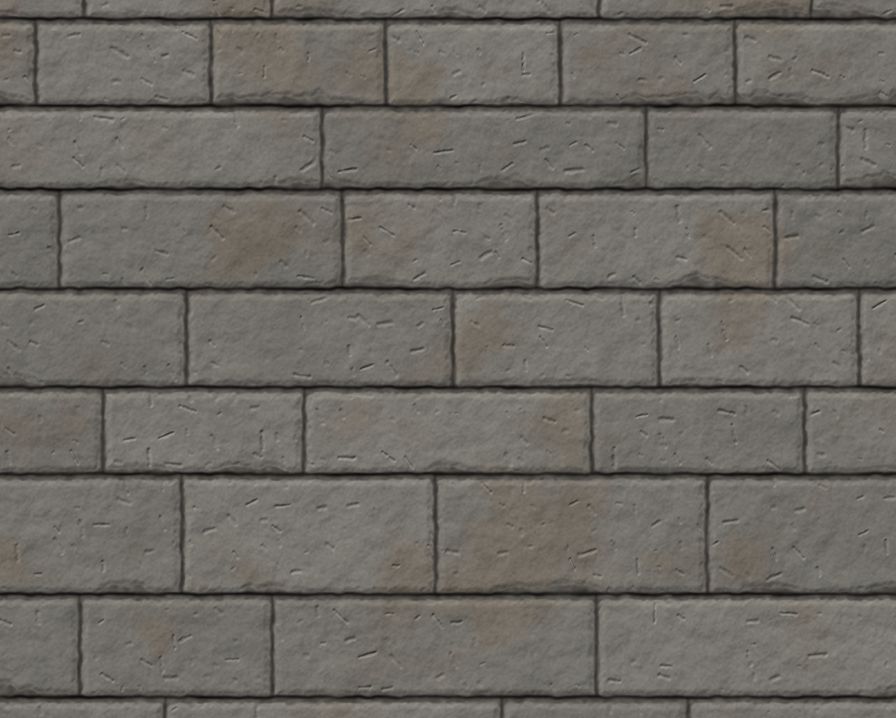
A Shadertoy shader for this texture:

```glsl
// Weathered grey ashlar wall: eight full or cut bed joints, uneven courses of long blocks.
// Each block is a rounded box; bevels, undulation and scratches form a height field
// lit from the upper left. Lengths are percent of the canvas width, y runs downward.

#define STONE vec3(0.455, 0.445, 0.422)
#define STAIN vec3(0.44, 0.395, 0.34)
#define MORTAR vec3(0.335, 0.32, 0.30)
#define HALF_JOINT 0.28
#define BED_DEPTH 0.62
#define BEVEL 0.12
#define ROUGHNESS 0.2
#define SCRATCH_CELL 2.5
#define SCRATCH_DEPTH 0.12
#define EROSION 3.2
#define RELIEF 1.0

// Bed joint heights; per course: first head joint, pitch, shift of odd joints, bend
const float BEDS[8] = float[8](2.1, 11.8, 21.1, 32.2, 43.2, 52.9, 66.3, 77.8);
const vec4 COURSES[9] = vec4[9](
    vec4(9.4, 27.3, -7.1, 0.7), vec4(4.0, 19.5, 0.0, 0.0), vec4(35.9, 28.8, 7.4, 0.0),
    vec4(6.6, 29.2, 3.7, -1.27), vec4(20.8, 30.1, 1.5, -1.86), vec4(11.5, 26.6, -4.5, 0.33),
    vec4(20.3, 29.3, -1.0, 0.0), vec4(8.9, 22.3, -4.1, 3.26), vec4(18.4, 29.2, 8.4, 0.0));

struct Block { float inside; float bedGap; float headGap; float id; };

float hash(vec2 p) {
    vec3 q = fract(vec3(p.xyx) * 0.1031);
    q += dot(q, q.yzx + 33.33);
    return fract((q.x + q.y) * q.z);
}

float noise(vec2 p) {
    vec2 i = floor(p), f = fract(p);
    f = f * f * (3.0 - 2.0 * f);
    return mix(mix(hash(i), hash(i + vec2(1, 0)), f.x),
               mix(hash(i + vec2(0, 1)), hash(i + vec2(1, 1)), f.x), f.y);
}

float fbm(vec2 p) {
    float sum = 0.0, amp = 0.5;
    for (int i = 0; i < 4; i++) {
        sum += amp * noise(p);
        p = mat2(1.6, 1.2, -1.2, 1.6) * p + 17.3;
        amp *= 0.5;
    }
    return sum;
}

// Finds the block around p and the signed distance to its worn outline
Block blockAt(vec2 p) {
    p += 0.22 * (vec2(noise(p * 0.9), noise(p * 0.9 + 40.0)) - 0.5);
    vec2 lo = vec2(-9.0), hi = vec2(110.0, 90.0);
    int row = 0;
    for (int i = 0; i < 8; i++) {
        if (p.y > BEDS[i]) { lo.y = BEDS[i]; row = i + 1; }
        else hi.y = min(hi.y, BEDS[i]);
    }
    vec4 course = COURSES[row];
    for (int i = 0; i < 6; i++) {
        float n = float(i);
        float x = course.x + course.y * n + course.z * mod(n, 2.0) + course.w * n * n;
        if (p.x > x) lo.x = max(lo.x, x);
        else hi.x = min(hi.x, x);
    }
    float bedGap = min(p.y - lo.y, hi.y - p.y);
    float headGap = min(p.x - lo.x, hi.x - p.x);
    float id = hash(vec2(floor(lo.x * 3.0) + 50.0, float(row) * 13.0));

    // Lower edges crumble in places
    float crumble = max(noise(vec2(p.x * 0.14, float(row) * 9.0 + 3.0)) - 0.62, 0.0);
    lo += vec2(HALF_JOINT, BED_DEPTH);
    hi -= vec2(HALF_JOINT, 0.1 + EROSION * crumble * (0.5 + noise(p * vec2(0.9, 0.3))));

    vec2 g = abs(p - 0.5 * (lo + hi)) - 0.5 * (hi - lo) + 0.5;
    float inside = 0.5 - length(max(g, 0.0)) - min(max(g.x, g.y), 0.0);
    inside += 0.22 * (noise(p * 2.3) - 0.5);
    return Block(inside, bedGap, headGap, id);
}

// Scattered short gouges, clustered by a broad noise
float scratches(vec2 p) {
    vec2 cell = floor(p / SCRATCH_CELL);
    float ragged = 0.16 * (noise(p * 3.0) - 0.5), depth = 0.0;
    for (int j = -1; j <= 1; j++)
    for (int i = -1; i <= 1; i++) {
        vec2 c = cell + vec2(i, j);
        float present = step(hash(c + 7.1), 0.15 + 0.6 * noise(c * 0.35));
        vec2 centre = (c + 0.2 + 0.6 * vec2(hash(c + 21.7), hash(c + 63.2))) * SCRATCH_CELL;
        float angle = 0.5 + 2.2 * (hash(c + 35.9) - 0.5);
        float size = hash(c + 88.4);
        vec2 dir = vec2(cos(angle), sin(angle)), r = p - centre;
        float reach = 0.1 + 0.9 * size * size;
        float d = length(r - dir * clamp(dot(r, dir), -reach, reach)) + ragged;
        float width = 0.2 + 0.22 * hash(c + 52.6);
        depth = max(depth, present * (0.4 + 0.6 * size) * (1.0 - smoothstep(0.0, width, d)));
    }
    return depth;
}

float height(vec2 p) {
    float inside = blockAt(p).inside;
    float face = smoothstep(0.0, 0.8, inside);
    return BEVEL * face + ROUGHNESS * fbm(p * 0.6) - SCRATCH_DEPTH * face * scratches(p);
}

void mainImage(out vec4 fragColor, in vec2 fragCoord) {
    float pixel = 100.0 / iResolution.x;
    vec2 p = vec2(fragCoord.x, iResolution.y - fragCoord.y) * pixel;
    Block block = blockAt(p);

    // Relief: slopes facing up and left brighten, the others darken more strongly
    vec2 e = vec2(0.13, 0.0);
    vec2 slope = vec2(height(p + e) - height(p - e), height(p + e.yx) - height(p - e.yx)) / (2.0 * e.x);
    float light = RELIEF * dot(slope, vec2(0.45, 0.9));
    light *= light > 0.0 ? 0.65 : 1.0;

    // Stone tint, brownish stains and mortar
    vec3 stone = STONE * (0.96 + 0.08 * block.id);
    stone = mix(stone, STAIN, 0.55 * smoothstep(0.48, 0.75, fbm(p * 0.11 + 5.0)));
    stone *= 1.0 + 0.12 * (fbm(p * 0.25 + 30.0) - 0.47) + 0.07 * (noise(p * 4.0) - 0.5);
    float soft = max(pixel, 0.18);
    vec3 color = mix(MORTAR * (0.85 + 0.3 * noise(p * 1.7)), stone, smoothstep(-soft, soft, block.inside));
    color *= clamp(1.0 + light, 0.3, 1.25);

    // Deep shadow below each course and a fainter one in the head joints
    float bedShade = exp(-pow(block.bedGap / 0.24, 2.0)) * (0.5 + 0.35 * noise(p * vec2(0.35, 0.1)));
    float headShade = 0.3 * exp(-pow(block.headGap / 0.2, 2.0));
    color *= (1.0 - bedShade) * (1.0 - headShade);
    fragColor = vec4(color, 1.0);
}
```
